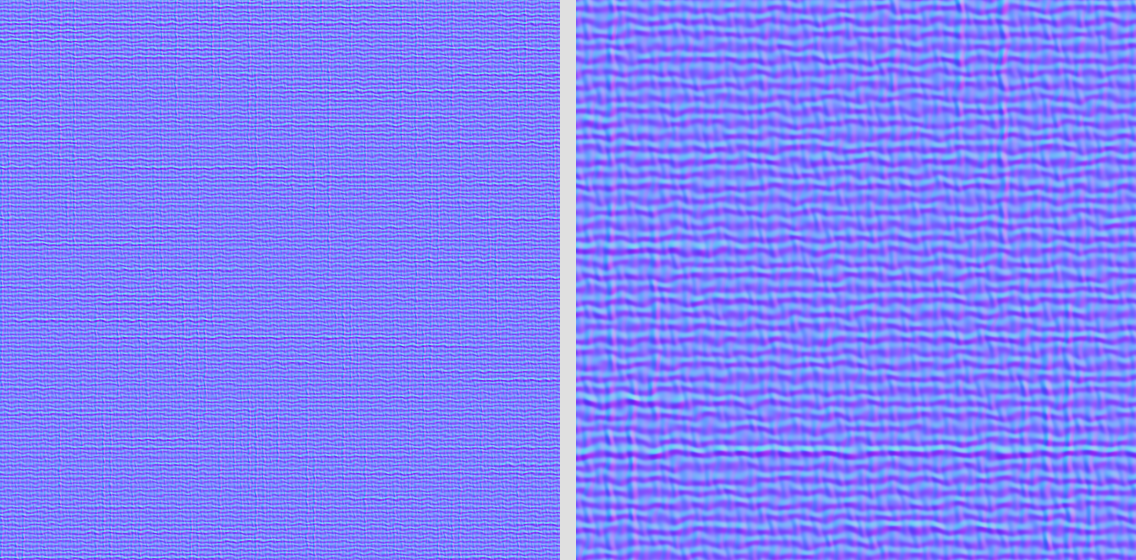
Left: the whole. Right: its middle third, enlarged.
This texture map is drawn by a three.js fragment shader. Its source:

```glsl
// Tangent-space normal map of a plain-woven linen cloth with raised slubs.
// A height field of crossing weft and warp threads is built from rounded
// profiles and gradient noise, then differentiated into normal colours.

varying vec2 vUv;

const float PI = 3.14159265;
const vec2  THREADS = vec2(154.0, 132.0);   // warp and weft threads per canvas
const vec2  SLOPE_GAIN = vec2(0.19, 0.222); // normal tilt across and up
const float SAMPLE_STEP = 0.0011;           // half width of the slope filter
const float WEFT_LOW = 0.30;                // weft height where it dives under
const float WARP_HEIGHT = 0.72;
const float WEFT_SLUB = 0.75;               // extra height of thick stretches
const float WARP_SLUB = 0.62;
const float SLUB_FREQUENCY = 2.6;           // slub stretches along a thread
const float SLUB_BEADING = 0.55;            // how far crossings pinch a slub
const float WOBBLE = 0.42;                  // thread wander, in threads
const float UNEVENNESS = 0.35;              // thickness change between threads
const float FIBRE = 0.50;                   // local unevenness of the cloth
const float BLUE_FALLOFF = 0.40;            // how far tilt dims the blue

float hash(vec2 p) {
  vec3 q = fract(p.xyx * vec3(0.1031, 0.1030, 0.0973));
  q += dot(q, q.yzx + 33.33);
  return fract((q.x + q.y) * q.z);
}

vec2 gradient(vec2 cell) {
  float angle = 2.0 * PI * hash(cell);
  return vec2(cos(angle), sin(angle));
}

float gradientNoise(vec2 p) {
  vec2 i = floor(p);
  vec2 f = p - i;
  vec2 w = f * f * f * (f * (f * 6.0 - 15.0) + 10.0);
  vec2 e = vec2(1.0, 0.0);
  float low = mix(dot(gradient(i), f),
                  dot(gradient(i + e.xy), f - e.xy), w.x);
  float high = mix(dot(gradient(i + e.yx), f - e.yx),
                   dot(gradient(i + e.xx), f - e.xx), w.x);
  return mix(low, high, w.y);
}

// Round thread section, smooth in the valleys between threads
float threadProfile(float across) {
  float s = sin(PI * across);
  return s * s;
}

// Thick stretches on every second thread, tapering at both ends
float slub(float thread, float along, float seed) {
  float everySecond = 1.0 - mod(thread, 2.0);
  float start = hash(vec2(thread, seed)) * 50.0;
  float n = gradientNoise(vec2(along * SLUB_FREQUENCY + start,
                               thread * 3.7 + seed));
  float strength = mix(0.5, 1.15, hash(vec2(thread + 7.0, seed)));
  return everySecond * strength * smoothstep(0.10, 0.20, n);
}

float thickness(float thread, float seed) {
  return 1.0 + UNEVENNESS * (hash(vec2(thread, seed)) - 0.5);
}

float clothHeight(vec2 p) {
  // Let the threads wander a little from their straight paths
  vec2 wander = vec2(gradientNoise(p * vec2(75.0, 60.0) + 11.0),
                     gradientNoise(p * vec2(70.0, 75.0) + 47.0));
  vec2 q = p * THREADS + WOBBLE * wander;
  vec2 thread = floor(q);

  // Over-and-under lift: weft is up where warp is down
  float weftLift = 0.5 + 0.5 * cos(PI * (q.x - 0.5 + thread.y));
  float warpLift = 0.5 - 0.5 * cos(PI * (q.y - 0.5 + thread.x));

  float weftSlub = WEFT_SLUB * slub(thread.y, p.x, 19.3)
                 * mix(1.0, weftLift, SLUB_BEADING);
  float warpSlub = WARP_SLUB * slub(thread.x, p.y, 71.6)
                 * mix(1.0, warpLift, SLUB_BEADING);
  float weft = thickness(thread.y, 3.0) * mix(WEFT_LOW, 1.0, weftLift);
  float warp = thickness(thread.x, 5.0) * WARP_HEIGHT * warpLift;

  // Fibre unevenness about the size of one crossing
  float fibre = 1.0 + FIBRE * gradientNoise(p * vec2(105.0, 115.0));
  return fibre * ((weft + weftSlub) * threadProfile(q.y)
                + (warp + warpSlub) * threadProfile(q.x));
}

void main() {
  // Central differences, measured per thread
  vec2 d = vec2(SAMPLE_STEP, 0.0);
  vec2 rise = vec2(clothHeight(vUv + d.xy) - clothHeight(vUv - d.xy),
                   clothHeight(vUv + d.yx) - clothHeight(vUv - d.yx));
  vec2 slope = rise / (2.0 * SAMPLE_STEP * THREADS);

  // Soft-limited tilt, encoded as red and green; blue faces the viewer
  vec2 tilt = -slope * SLOPE_GAIN;
  tilt /= sqrt(1.0 + dot(tilt, tilt));
  float facing = sqrt(max(0.0, 1.0 - BLUE_FALLOFF * dot(tilt, tilt)));
  gl_FragColor = vec4(0.5 + 0.5 * vec3(tilt, facing), 1.0);
}
```
